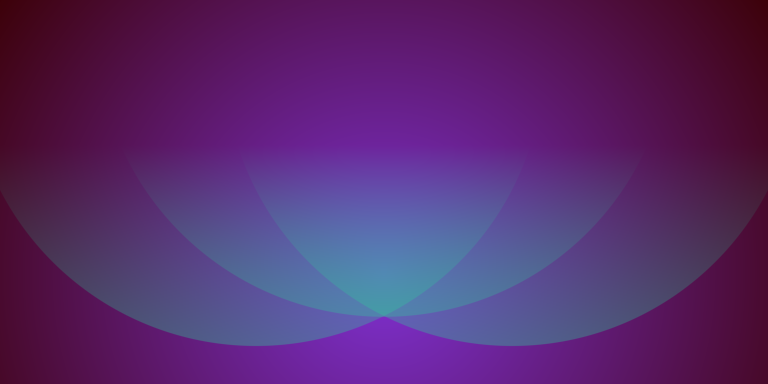
This background is drawn by a Shadertoy shader. Its source:

```glsl
// Three translucent teal discs, fading upward, over a violet radial glow.

const vec3 GLOW_INNER = vec3(0.502, 0.192, 0.830);
const vec3 GLOW_OUTER = vec3(0.235, 0.004, 0.030);
const vec3 DISC_TINT  = vec3(0.157, 0.840, 0.590);

const vec2  GLOW_CENTER  = vec2(0.0, 0.284);
const float GLOW_RADIUS  = 1.237;
const float DISC_RADIUS  = 0.75;
const float DISC_SPACING = 1.0 / 3.0;
const float SIDE_HEIGHT  = 0.849;   // centre height of the outer discs
const float MIDDLE_LIFT  = 0.076;   // extra height of the middle disc
const float FADE_TOP     = 0.622;   // discs are invisible above this height
const float FADE_SLOPE   = 0.67;    // opacity gained per unit of descent

vec3 radialGlow(vec2 p, vec2 center, float radius) {
    float t = clamp(length(p - center) / radius, 0.0, 1.0);
    return mix(GLOW_INNER, GLOW_OUTER, t);
}

// Antialiased coverage of a filled disc
float discMask(vec2 p, vec2 center, float radius, float pixel) {
    float dist = length(p - center) - radius;
    return 1.0 - smoothstep(-0.75 * pixel, 0.75 * pixel, dist);
}

float fadeBelow(float y, float top, float slope) {
    return clamp((top - y) * slope, 0.0, 1.0);
}

void mainImage(out vec4 fragColor, in vec2 fragCoord) {
    // Height spans 0 to 1, with x centred on the canvas
    float pixel = 1.0 / iResolution.y;
    vec2 p = vec2(fragCoord.x - 0.5 * iResolution.x, fragCoord.y) * pixel;

    vec3 color = radialGlow(p, GLOW_CENTER, GLOW_RADIUS);

    // Overlapping discs: left, middle, right
    float opacity = fadeBelow(p.y, FADE_TOP, FADE_SLOPE);
    for (int i = -1; i <= 1; i++) {
        float side = float(i);
        float height = SIDE_HEIGHT + MIDDLE_LIFT * (1.0 - abs(side));
        vec2 center = vec2(side * DISC_SPACING, height);
        color = mix(color, DISC_TINT, opacity * discMask(p, center, DISC_RADIUS, pixel));
    }

    fragColor = vec4(color, 1.0);
}
```
